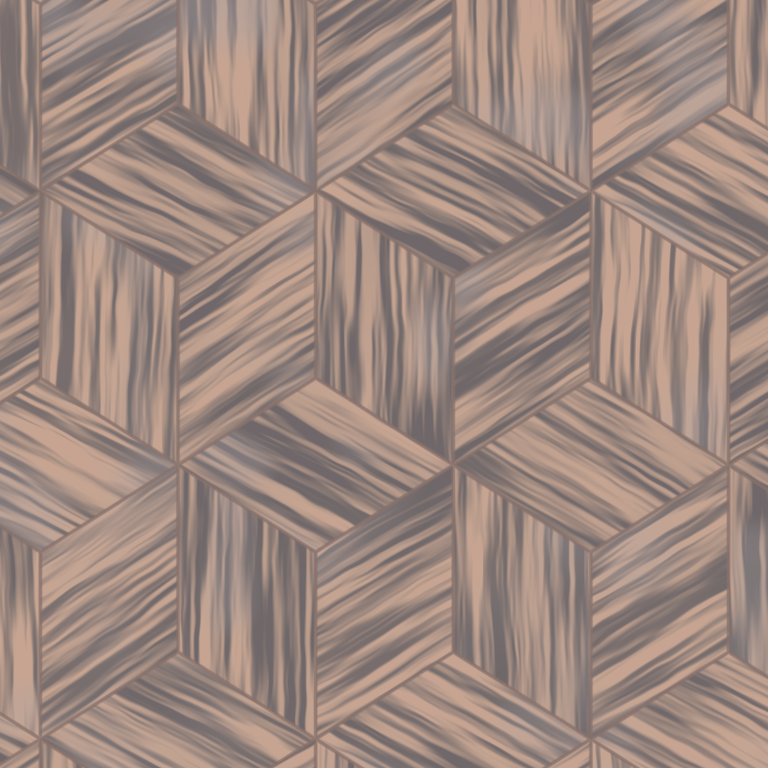
This pattern is drawn by a three.js fragment shader. Its source:

```glsl
// Tumbling-block marquetry: rhombic wood veneers whose streaky grain turns with each cube face.
#define HALF_WIDTH 0.1792
#define RISE 0.1133
#define EDGE 0.2435
#define ORIGIN vec2(0.2318, 0.638)
#define SEAM_WIDTH 0.0022
#define STREAKS 150.0
#define WAVER 0.008
#define LIGHT_WOOD vec3(0.775, 0.645, 0.570)
#define DARK_WOOD vec3(0.435, 0.405, 0.410)
#define SEAM_COLOR vec3(0.53, 0.445, 0.42)
#define SHEEN_COLOR vec3(0.67, 0.64, 0.65)

varying vec2 vUv;

float hash(vec2 p) {
  return fract(sin(dot(p, vec2(127.1, 311.7))) * 43758.5453);
}

float noise(vec2 p) {
  vec2 i = floor(p);
  vec2 f = fract(p);
  f = f * f * (3.0 - 2.0 * f);
  float low = mix(hash(i), hash(i + vec2(1.0, 0.0)), f.x);
  float high = mix(hash(i + vec2(0.0, 1.0)), hash(i + 1.0), f.x);
  return mix(low, high, f.y);
}

// Position relative to the nearest cube centre of a row, plus its column and row.
vec4 cubeCell(vec2 p, float row) {
  float x = p.x - mod(row, 2.0) * HALF_WIDTH;
  float column = floor(x / (2.0 * HALF_WIDTH) + 0.5);
  return vec4(x - column * 2.0 * HALF_WIDTH, p.y - row * (EDGE + RISE), column, row);
}

// Distance to the nearer of two parallel sides, for a coordinate running 0 to 1.
float sideDistance(float t, float span) {
  return min(t, 1.0 - t) * span;
}

// Streak brightness; g.x runs along the grain and g.y across it.
float woodGrain(vec2 g, float seed) {
  vec2 shift = vec2(37.0, 91.0) * seed;
  g.y += WAVER * (noise(g * vec2(9.0, 16.0) + shift) - 0.5);
  g.y += 0.3 * WAVER * (noise(g * vec2(38.0, 60.0) + shift) - 0.5);
  float broad = noise(g * vec2(4.0, STREAKS * 0.4) + shift);
  float streak = noise(g * vec2(8.0, STREAKS) + shift.yx);
  float fine = noise(g * vec2(20.0, STREAKS * 1.9) + shift + 17.0);
  float n = 0.27 * broad + 0.52 * streak + 0.21 * fine;
  return smoothstep(0.24, 0.72, n);
}

void main() {
  // Find the cube cell, whose lower outline is a zigzag.
  vec2 p = vUv - ORIGIN;
  float row = floor((p.y + EDGE) / (EDGE + RISE));
  vec4 cell = cubeCell(p, row);
  if (cell.y < RISE * abs(cell.x) / HALF_WIDTH - EDGE) cell = cubeCell(p, row - 1.0);
  vec2 q = cell.xy;

  // Choose the face, its grain angle and the distance to its outline.
  float slant = length(vec2(HALF_WIDTH, RISE));
  float slope = atan(RISE, HALF_WIDTH);
  float across = q.x / HALF_WIDTH;
  float up = q.y / RISE;
  float face, angle, border;
  if (up > abs(across)) {
    face = 0.0;
    angle = 0.06 - slope;
    float height = 2.0 * HALF_WIDTH * RISE / slant;
    border = min(sideDistance(0.5 * (up + across), height),
                 sideDistance(0.5 * (up - across), height));
  } else {
    face = across < 0.0 ? 1.0 : 2.0;
    angle = face < 1.5 ? 1.5708 : slope;
    float drop = (RISE * abs(across) - q.y) / EDGE;
    border = min(sideDistance(abs(across), HALF_WIDTH),
                 sideDistance(drop, EDGE * HALF_WIDTH / slant));
  }

  // Each veneer has its own grain, tilt and tone.
  float seed = hash(cell.zw + vec2(5.3 * face + 3.1, 8.7));
  float tone = hash(vec2(seed * 19.0, face + 2.0)) - 0.5;
  angle += 0.08 * (seed - 0.5);
  vec2 along = vec2(cos(angle), sin(angle));
  vec2 g = vec2(dot(q, along), dot(q, vec2(-along.y, along.x)));
  float grain = woodGrain(g, seed);
  float patchTone = noise(g * vec2(7.0, 22.0) + seed * 53.0) - 0.5;
  grain = clamp(grain + 0.12 * tone + 0.22 * patchTone, 0.0, 1.0);
  vec3 color = mix(DARK_WOOD, LIGHT_WOOD, grain);

  // Cool polish sheen in soft patches, a little stronger toward the top.
  float sheen = smoothstep(0.55, 0.95, noise(g * vec2(8.0, 13.0) + seed * 71.0));
  color = mix(color, SHEEN_COLOR, sheen * (0.22 + 0.15 * vUv.y));

  // Soft seam where veneers meet.
  float seam = 1.0 - smoothstep(0.4 * SEAM_WIDTH, 1.7 * SEAM_WIDTH, border);
  color = mix(color, SEAM_COLOR, 0.8 * seam);

  gl_FragColor = vec4(color, 1.0);
}
```
